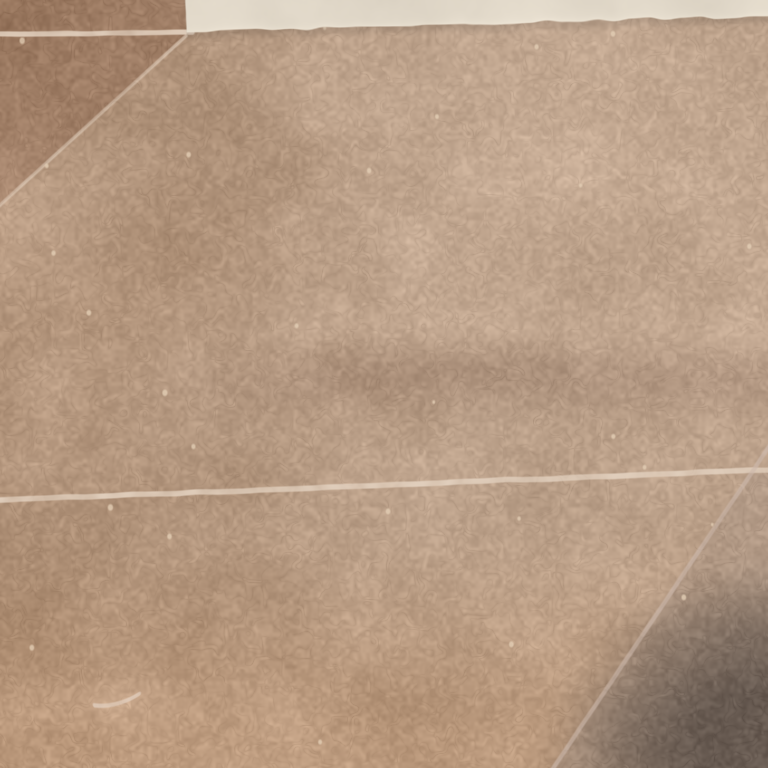
Reproduce this texture procedurally as a Shadertoy shader.

```glsl
// Worn brown stone floor in slanted perspective: large slabs parted by pale
// joints, a cream skirting along the top and a soft shadow at lower right.
// Layered value noise gives stains and grain; segment distances give joints.

float hash(vec2 p) {
    vec3 q = fract(p.xyx * vec3(0.1031, 0.1030, 0.0973));
    q += dot(q, q.yzx + 33.33);
    return fract((q.x + q.y) * q.z);
}

float noise(vec2 p) {
    vec2 i = floor(p), f = fract(p);
    f = f * f * (3.0 - 2.0 * f);
    return mix(mix(hash(i), hash(i + vec2(1, 0)), f.x),
               mix(hash(i + vec2(0, 1)), hash(i + vec2(1, 1)), f.x), f.y);
}

float fbm(vec2 p) {
    float sum = 0.0, amp = 0.5;
    for (int i = 0; i < 5; i++) {
        sum += amp * noise(p);
        p = mat2(1.6, 1.2, -1.2, 1.6) * p + 7.3;
        amp *= 0.5;
    }
    return sum;
}

float segmentDist(vec2 p, vec2 a, vec2 b) {
    vec2 d = b - a;
    return length(p - a - d * clamp(dot(p - a, d) / dot(d, d), 0.0, 1.0));
}

// Coverage of a soft stroke whose edge and strength are slightly worn
float stroke(vec2 p, vec2 a, vec2 b, float halfWidth, float px) {
    float d = segmentDist(p + 0.002 * (noise(p * 35.0) - 0.5), a, b);
    float wear = 0.7 + 0.3 * noise(p * 60.0);
    return wear * (1.0 - smoothstep(halfWidth - px, halfWidth + px, d));
}

// Curly grain: ridges of warped noise mixed with fine speckle
float grain(vec2 p) {
    vec2 warp = vec2(noise(p * 80.0), noise(p * 80.0 + 41.0));
    float ridge = abs(noise(p * 115.0 + warp * 2.5) - 0.5) * 2.0;
    return 0.55 * (ridge - 0.4) + 0.6 * (noise(p * 190.0) - 0.5);
}

// Sparse pale chips, at most one in each grid cell
float chips(vec2 p, float px) {
    vec2 g = p * 11.0, cell = floor(g);
    vec2 centre = 0.2 + 0.6 * vec2(hash(cell + 3.0), hash(cell + 17.0));
    float radius = mix(0.0015, 0.0035, hash(cell + 29.0));
    float d = length((fract(g) - centre) * vec2(1.0, 0.8)) / 11.0;
    return step(0.86, hash(cell + 53.0)) * (1.0 - smoothstep(radius - px, radius + px, d));
}

void mainImage(out vec4 fragColor, in vec2 fragCoord) {
    vec2 p = fragCoord / iResolution.xy;
    float px = 1.0 / min(iResolution.x, iResolution.y);
    float soft = max(px, 0.0015);

    // Broad slab tone: browner at left, greyer at right, warmer near the bottom
    float stain = fbm(p * vec2(3.0, 4.0) + 2.0) - 0.48;
    float fine = fbm(p * 13.0 + 20.0) - 0.48;
    vec3 col = mix(vec3(0.675, 0.555, 0.455), vec3(0.745, 0.64, 0.55),
                   smoothstep(-0.05, 0.6, p.x + 0.5 * stain));
    col = mix(col, vec3(0.735, 0.595, 0.475), 0.75 * smoothstep(0.36, 0.0, p.y));
    col += 0.13 * stain + 0.08 * fine;

    // Hazy light and dark bands across the middle slab
    float across = smoothstep(0.15, 0.5, p.x);
    float bandY = p.y + 0.04 * stain;
    col += 0.025 * across * exp(-pow((bandY - 0.575) / 0.035, 2.0));
    col -= vec3(0.045, 0.046, 0.04) * across * exp(-pow((bandY - 0.505) / 0.04, 2.0));

    // Darker corner slab beyond the upper left diagonal
    float corner = p.y - 0.733 - 0.909 * p.x;
    col = mix(col, vec3(0.61, 0.475, 0.38) + 0.12 * stain + 0.06 * fine,
              0.8 * smoothstep(-soft, soft, corner));

    // Right hand slab, greyer, with a shadow cast over its lower end
    float rightSlab = smoothstep(-soft, soft, (p.x - 0.72) * 0.83 - p.y * 0.557)
                    * smoothstep(0.39, 0.38, p.y);
    col = mix(col, vec3(0.69, 0.60, 0.53) + 0.1 * fine, 0.6 * rightSlab);
    float shade = length((p - vec2(1.0, 0.02)) * vec2(0.85, 1.0)) + 0.08 * stain;
    col = mix(col, vec3(0.37, 0.325, 0.295), 0.9 * smoothstep(0.27, 0.07, shade));

    col += 0.1 * grain(p) * vec3(1.0, 0.97, 0.92);

    // Joints: one wide across, a short one at top, two thin diagonals
    vec3 jointCol = vec3(0.89, 0.82, 0.75);
    col = mix(col, jointCol, 0.95 * stroke(p, vec2(-0.1, 0.345), vec2(1.1, 0.392), 0.0036, soft));
    col = mix(col, jointCol, 0.95 * stroke(p, vec2(-0.1, 0.954), vec2(0.25, 0.958), 0.0034, soft));
    col = mix(col, jointCol, 0.65 * stroke(p, vec2(-0.1, 0.642), vec2(0.242, 0.953), 0.0022, soft));
    col = mix(col, vec3(0.80, 0.72, 0.67),
              0.75 * stroke(p, vec2(0.68, -0.06), vec2(1.02, 0.446), 0.0028, soft));

    // Chips and a small curved scratch with a pale smear around it
    col = mix(col, vec3(0.90, 0.82, 0.72), 0.75 * chips(p, soft));
    vec2 s = p - vec2(0.153, 0.085);
    col += 0.07 * exp(-dot(s * vec2(18.0, 38.0), s * vec2(18.0, 38.0)));
    s.y -= 7.0 * s.x * s.x;
    col = mix(col, vec3(0.89, 0.82, 0.76),
              0.85 * stroke(s, vec2(-0.03, -0.01), vec2(0.028, 0.006), 0.0026, soft));

    // Cream skirting with a rough lower edge and a thin contact shadow
    float rise = p.y - 0.958 - 0.028 * (p.x - 0.242) + 0.005 * (noise(p * 45.0) - 0.5);
    float along = smoothstep(-soft, soft, p.x - 0.242 + 0.003 * (noise(p * 50.0) - 0.5));
    col *= 1.0 - 0.1 * along * smoothstep(-0.016, 0.0, rise);
    vec3 cream = vec3(0.88, 0.845, 0.785) + 0.07 * fine + 0.04 * exp(-abs(rise) * 250.0);
    col = mix(col, cream, along * smoothstep(-soft, soft, rise));

    fragColor = vec4(clamp(col, 0.0, 1.0), 1.0);
}
```
